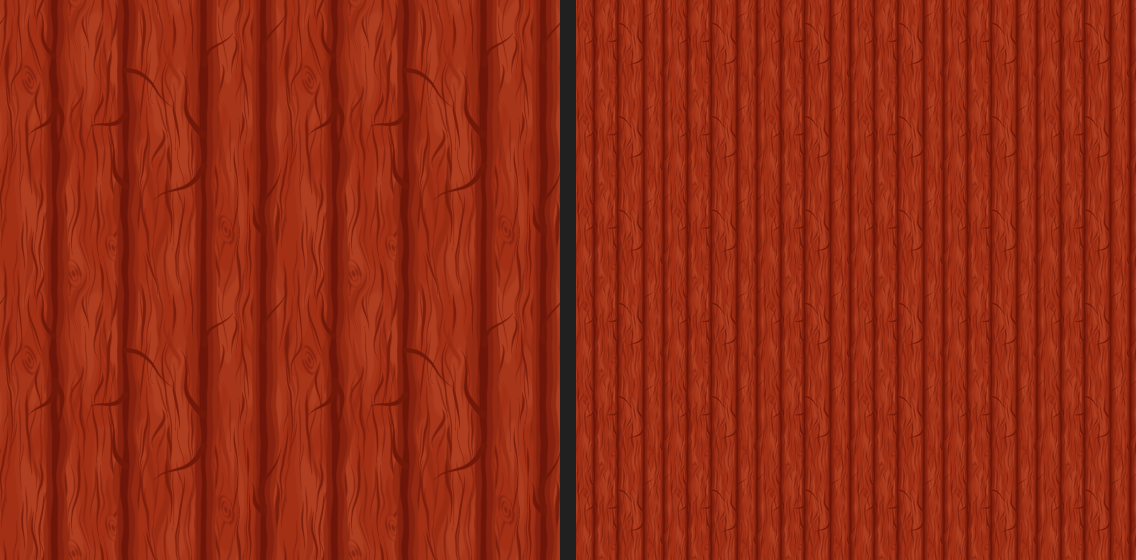
Left, the tile; right, the same tile 3 across and 3 down.
Give the GLSL for this texture, as a three.js fragment shader.

```glsl
// Painted red bark: a tile of four rough planks, repeated twice across and down.
// Tapered brush strokes form the grain, deep grooves part the planks, cracks branch
// off the grooves and the grain bends round ringed knots. All parts wrap in the tile.
varying vec2 vUv;

const float REPEATS = 2.0;
const float SOFT = 0.0032; // edge softness, in tile widths
const vec3 GLOW = vec3(0.685, 0.238, 0.122);
const vec3 LIGHT = vec3(0.655, 0.208, 0.098);
const vec3 WARM = vec3(0.640, 0.185, 0.082);
const vec3 MID = vec3(0.585, 0.165, 0.070);
const vec3 DARK = vec3(0.520, 0.130, 0.055);
const vec3 DEEP = vec3(0.420, 0.080, 0.028);

// Groove and knot places within the tile
const vec4 GROOVE_X = vec4(0.195, 0.448, 0.727, 0.940);
const vec4 KNOT_X = vec4(0.104, 0.262, 0.404, 0.807);
const vec4 KNOT_Y = vec4(0.714, 0.023, 0.115, 0.180);

float hash(vec2 p) {
  vec3 q = fract(vec3(p.xyx) * 0.1031);
  q += dot(q, q.yzx + 33.33);
  return fract((q.x + q.y) * q.z);
}

float cornerSlope(vec2 cell, vec2 offset, vec2 period) {
  float angle = 6.2832 * hash(mod(cell, period) + period);
  return dot(vec2(cos(angle), sin(angle)), offset);
}

// Gradient noise that wraps after period cells
float noise(vec2 p, vec2 period) {
  vec2 c = floor(p), f = fract(p);
  vec2 u = f * f * f * (f * (f * 6.0 - 15.0) + 10.0);
  vec2 e = vec2(1.0, 0.0);
  float low = mix(cornerSlope(c, f, period), cornerSlope(c + e, f - e, period), u.x);
  float high = mix(cornerSlope(c + e.yx, f - e.yx, period), cornerSlope(c + 1.0, f - 1.0, period), u.x);
  return mix(low, high, u.y);
}

float fill(float d) { return 1.0 - smoothstep(-SOFT, SOFT, d); }
vec2 wrap(vec2 d) { return fract(d + 0.5) - 0.5; }

// Tapered upright strokes, one in each jittered cell of the grid
float strokes(vec2 p, vec2 grid, float width, float amount, float seed) {
  float ink = 0.0;
  vec2 g = p * grid;
  for (int i = -1; i <= 1; i++) {
    float column = floor(g.x) + float(i);
    float y = g.y + hash(vec2(mod(column, grid.x), seed));
    for (int j = -1; j <= 1; j++) {
      float row = floor(y) + float(j);
      vec2 id = mod(vec2(column, row), grid) + seed;
      float t = (y - row - 0.3 - 0.4 * hash(id + 7.0)) / mix(0.28, 0.8, hash(id + 17.0));
      float bend = 0.7 * (hash(id + 29.0) - 0.5) * sin(2.2 * t);
      float x = column + 0.1 + 0.8 * hash(id + 41.0) + bend;
      float w = width * (1.0 - t * t) * (0.75 + 0.35 * t) * mix(0.6, 1.3, hash(id + 53.0));
      float limit = step(abs(t), 1.05) * step(hash(id + 67.0), amount);
      ink = max(ink, limit * fill(abs(g.x - x) / grid.x - w));
    }
  }
  return ink;
}

// One bowed, tapering crack from each groove, with its reach as dx, dy
float cracks(vec2 p, vec4 rootY, vec4 dx, vec4 dy, float width) {
  float ink = 0.0;
  for (int i = 0; i < 4; i++) {
    vec2 q = wrap(p - vec2(GROOVE_X[i], rootY[i]));
    vec2 reach = vec2(dx[i], dy[i]);
    float h = clamp(dot(q, reach) / dot(reach, reach), 0.0, 1.0);
    vec2 bow = vec2(-reach.y, reach.x) * 0.09 * sin(5.0 * h);
    ink = max(ink, fill(length(q - reach * h - bow) - width * (1.0 - h)));
  }
  return ink;
}

void main() {
  vec2 p = vUv * REPEATS;
  float wobble = noise(p * vec2(7.0, 5.0), vec2(7.0, 5.0));
  float ripple = noise(p * vec2(16.0, 14.0), vec2(16.0, 14.0));
  vec2 grain = p + vec2(0.030 * wobble + 0.007 * ripple, 0.0);

  // Knots: rings, heart, and the grain pushed aside
  float rings = 0.0, knotArea = 0.0;
  for (int i = 0; i < 4; i++) {
    vec2 q = wrap(p - vec2(KNOT_X[i], KNOT_Y[i]));
    grain.x -= 0.7 * q.x * exp(-dot(q, q) * 350.0);
    q.x += 0.2 * q.y + 0.005 * ripple;
    float r = length(q / vec2(0.021, 0.042));
    float broken = 0.0035 * smoothstep(-0.8, 0.9, sin(atan(q.y, q.x) * 2.0 + float(i)));
    float ring = min(abs(r - 0.65), abs(r - 1.15)) * 0.021 - broken;
    rings = max(rings, max(fill(ring), fill((r - 0.27) * 0.021)));
    knotArea = max(knotArea, 1.0 - smoothstep(1.0, 1.3, r));
  }

  // Flat painted patches and grain strokes
  float patches = noise(grain * vec2(15.0, 3.0), vec2(15.0, 3.0));
  vec3 color = mix(WARM, LIGHT, smoothstep(-0.16, -0.08, patches));
  color = mix(color, GLOW, smoothstep(0.08, 0.17, patches));
  float clear = 1.0 - knotArea;
  color = mix(color, MID, 0.75 * clear * strokes(grain, vec2(17.0, 4.0), 0.012, 0.5, 3.0));
  color = mix(color, DARK, 0.85 * clear * strokes(grain, vec2(29.0, 6.0), 0.0032, 0.7, 11.0));
  color = mix(color, mix(DARK, DEEP, 0.35), clear * strokes(grain, vec2(21.0, 5.0), 0.0062, 0.72, 23.0));
  color = mix(color, DARK, 0.9 * rings);

  // Grooves: a shaded bank, a darker inner bank and a deep core
  for (int i = 0; i < 4; i++) {
    float y = p.y * 6.0;
    float sway = noise(vec2(float(i) * 3.0, y), vec2(16.0, 6.0));
    float swell = noise(vec2(float(i) * 3.0 + 1.5, y), vec2(16.0, 6.0));
    float x = wrap(p - vec2(GROOVE_X[i] + 0.012 * sway, 0.0)).x + 0.004 * ripple;
    color = mix(color, MID, fill(abs(x - 0.006) - 0.043 - 0.022 * swell));
    color = mix(color, DARK, fill(abs(x - 0.008 * swell - 0.004) - 0.029 - 0.016 * sway));
    color = mix(color, DEEP, 0.92 * fill(abs(x) - 0.012 - 0.009 * swell));
  }

  // Cracks branching from the grooves
  vec2 c = p + vec2(0.006 * ripple, 0.004 * wobble);
  float low = cracks(c, vec4(0.61, 0.589, 0.406, 0.172), vec4(-0.085, -0.122, -0.167, -0.05), vec4(-0.10, -0.052, -0.135, 0.10), 0.012);
  float high = cracks(c, vec4(0.80, 0.75, 0.77, 0.78), vec4(-0.07, 0.177, 0.094, 0.065), vec4(0.16, -0.115, 0.12, 0.18), 0.009);
  float steep = cracks(c, vec4(0.64, 0.336, 0.52, 0.19), vec4(0.03, -0.07, -0.10, 0.045), vec4(-0.20, 0.17, 0.22, 0.21), 0.012);
  color = mix(color, mix(DARK, DEEP, 0.75), max(low, max(high, steep)));
  gl_FragColor = vec4(color, 1.0);
}
```
